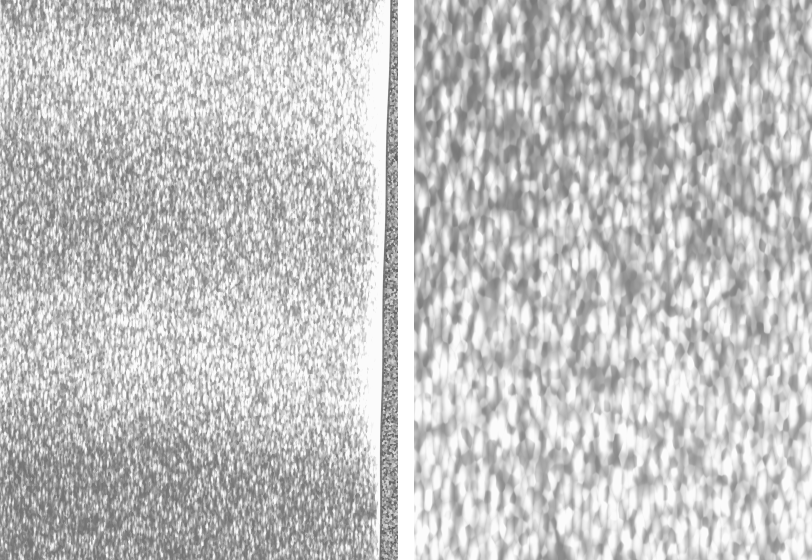
Left: the whole. Right: its middle third, enlarged.
A WebGL 2 fragment shader for this texture:

```glsl
#version 300 es
precision highp float;

uniform vec2 u_resolution;
out vec4 fragColor;

// Grain frequencies, in cells per canvas height
const vec2 STREAK_FREQ = vec2(215.0, 66.0);
const vec2 FLECK_FREQ = vec2(340.0, 190.0);
const vec2 SAND_FREQ = vec2(330.0, 300.0);
const float STREAK_FALLOFF = 2.5;
const float STREAK_MEAN = 0.33;
const float STREAK_WEIGHT = 0.62;
const float STREAK_LEAN = 0.015;
const float FLECK_SHARPNESS = 5.5;
const float GRAIN_GAIN = 1.02;

// Tones
const float DARK_TONE = 0.45;
const float LIGHT_TONE = 0.985;
const float TONE_LOW = -0.10;
const float TONE_HIGH = 0.83;
const float TONE_BEND = 0.42;
const float SAND_TONE = 0.60;
const float SAND_CONTRAST = 0.5;
const float RIM_TONE = 0.42;

// Exposure of the surface
const float SHADE_BOTTOM = 0.28;
const float SHADE_MIDDLE = 0.40;
const float SHADE_TOP = 0.37;
const float SHADE_BRIGHT = 0.55;
const float SIDE_GAIN = 0.14;
const float GLOW_GAIN = 0.65;
const float LEFT_GAIN = 0.08;
const float RIM_WIDTH = 0.003;

vec2 hash2(vec2 cell) {
    vec3 q = fract(cell.xyx * vec3(0.1031, 0.1030, 0.0973));
    q += dot(q, q.yzx + 33.33);
    return fract((q.xx + q.yz) * q.zy);
}

// Cellular noise: x = brightest overlapping spot, y = soft blend of cells
vec2 cellNoise(vec2 p) {
    vec2 base = floor(p);
    vec2 local = p - base;
    float spot = 0.0;
    float sum = 0.0;
    float total = 0.0;
    for (int j = -1; j <= 1; j++) {
        for (int i = -1; i <= 1; i++) {
            vec2 offset = vec2(i, j);
            vec2 cell = base + offset;
            vec2 d = offset + hash2(cell) - local;
            float value = hash2(cell + 57.0).x;
            float weight = exp(-FLECK_SHARPNESS * dot(d, d));
            spot = max(spot, value * exp(-STREAK_FALLOFF * dot(d, d)));
            sum += weight * value;
            total += weight;
        }
    }
    return vec2(spot, sum / max(total, 1e-6));
}

// 1 inside a soft horizontal band, 0 outside
float band(float y, vec2 rise, vec2 fall) {
    return smoothstep(rise.x, rise.y, y) * (1.0 - smoothstep(fall.x, fall.y, y));
}

void main() {
    vec2 uv = gl_FragCoord.xy / u_resolution;
    vec2 p = gl_FragCoord.xy / u_resolution.y;
    float pixel = 1.0 / u_resolution.x;

    // Slightly wavering bands of light
    float y = uv.y + 0.008 * sin(uv.x * 9.0) + 0.006 * sin(uv.x * 21.0 + 1.3) + 0.04 * (uv.x - 0.5);
    float lowerBand = band(y, vec2(0.12, 0.35), vec2(0.40, 0.58));
    float upperBand = band(y, vec2(0.68, 0.82), vec2(0.91, 1.03));
    float bright = max(lowerBand, upperBand);
    float shade = mix(SHADE_BOTTOM, SHADE_MIDDLE, smoothstep(0.15, 0.5, y));
    shade = mix(shade, SHADE_TOP, smoothstep(0.85, 1.0, y));
    float exposure = mix(shade, SHADE_BRIGHT, bright) + SIDE_GAIN * (uv.x - 0.5);

    // Curved right border with a glow along it
    float border = 0.953 + 0.012 * uv.y + 0.017 * uv.y * uv.y + 0.0012 * sin(uv.y * 23.0);
    float inside = border - uv.x;
    float glowWidth = mix(0.010, 0.042, max(bright, smoothstep(0.1, 0.6, uv.y) * 0.6));
    exposure += GLOW_GAIN * exp(-pow(max(inside, 0.0) / glowWidth, 1.3));
    exposure += LEFT_GAIN * exp(-uv.x / 0.012);

    // Bright upright streaks over smaller flecks
    vec2 leaning = vec2(p.x - STREAK_LEAN * p.y, p.y);
    float streaks = cellNoise(leaning * STREAK_FREQ).x - STREAK_MEAN;
    float flecks = cellNoise(leaning * FLECK_FREQ + 19.0).y - 0.5;
    float grain = GRAIN_GAIN * mix(flecks, streaks, STREAK_WEIGHT);

    // Bent tone curve: flat darks, steep lights
    float light = smoothstep(TONE_LOW, TONE_HIGH, grain + exposure);
    light *= mix(1.0, light, TONE_BEND);
    float surface = mix(DARK_TONE, LIGHT_TONE, light);

    // Sandy strip beyond the border, with a dark rim
    float sand = SAND_TONE + SAND_CONTRAST * (cellNoise(p * SAND_FREQ + 83.0).y - 0.5);
    float rim = 1.0 - smoothstep(RIM_WIDTH, RIM_WIDTH + 1.5 * pixel, -inside);
    sand = mix(sand, RIM_TONE, 0.8 * rim);

    float tone = mix(sand, surface, smoothstep(-0.7 * pixel, 0.7 * pixel, inside));
    fragColor = vec4(vec3(clamp(tone, 0.0, 1.0)), 1.0);
}
```
